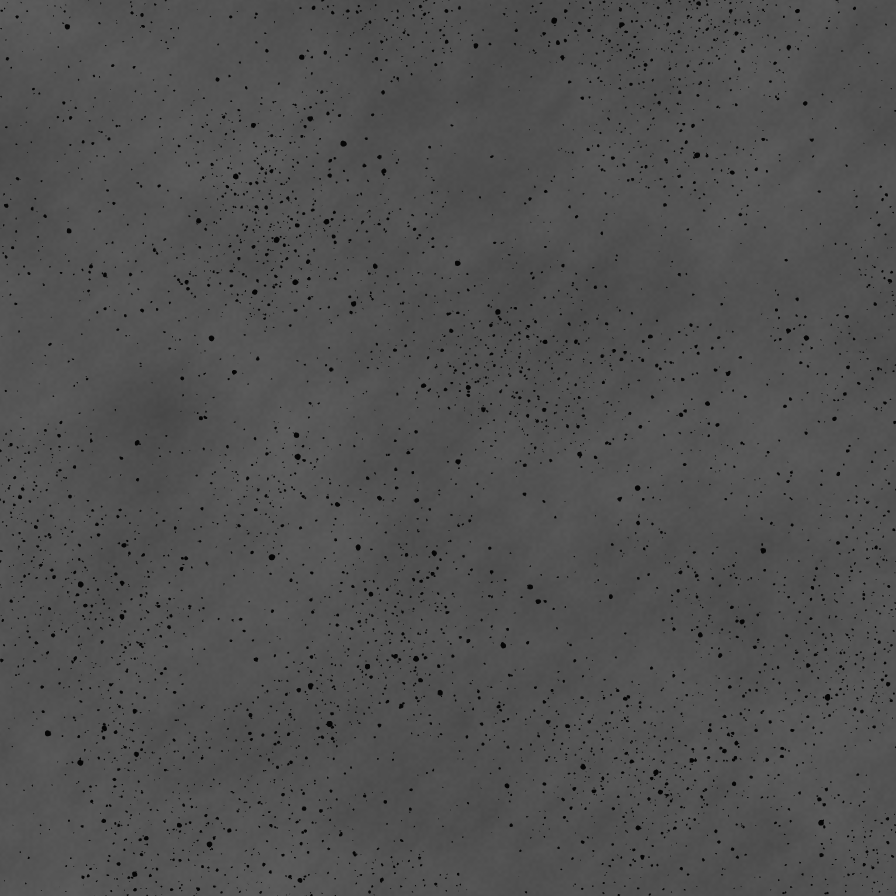
Reproduce this texture procedurally as a WebGL 2 fragment shader.

```glsl
#version 300 es
precision highp float;
precision highp int;

uniform vec2 u_resolution;
out vec4 fragColor;

// Integer hash: four random values in 0..1 per lattice cell
vec4 hash4(vec2 cell, int seed) {
  uvec4 v = uvec4(ivec4(ivec2(cell), seed, seed * 7 + 3));
  v = v * 1664525u + 1013904223u;
  v += v.yzxy * v.wxyz;
  v ^= v >> 16u;
  v += v.yzxy * v.wxyz;
  v ^= v >> 16u;
  return vec4(v >> 8u) / 16777216.0;
}

float valueNoise(vec2 p, int seed) {
  vec2 i = floor(p), f = fract(p);
  f = f * f * (3.0 - 2.0 * f);
  float low = mix(hash4(i, seed).x, hash4(i + vec2(1, 0), seed).x, f.x);
  float high = mix(hash4(i + vec2(0, 1), seed).x, hash4(i + vec2(1, 1), seed).x, f.x);
  return mix(low, high, f.y);
}

float fbm(vec2 p, int octaves, int seed) {
  float sum = 0.0, amplitude = 0.5, total = 0.0;
  for (int i = 0; i < octaves; i++) {
    sum += amplitude * valueNoise(p, seed + i);
    total += amplitude;
    amplitude *= 0.55;
    p = mat2(1.6, 1.2, -1.2, 1.6) * p + 7.3;
  }
  return sum / total;
}

// Coverage by round pits scattered in clumps, one candidate per grid cell
float pits(vec2 p, float cells, float share, vec2 radii, float pixel, int seed) {
  float coverage = 0.0;
  vec2 home = floor(p * cells);
  for (int y = -1; y <= 1; y++) {
    for (int x = -1; x <= 1; x++) {
      vec2 cell = home + vec2(x, y);
      vec4 rnd = hash4(cell, seed);
      float clump = smoothstep(0.2, 0.8, fbm(cell / cells * 7.0 + 3.0, 2, 40));
      if (rnd.z < share * (0.15 + 1.7 * clump)) {
        float radius = mix(radii.x, radii.y, rnd.w * rnd.w);
        float dist = length(p - (cell + rnd.xy) / cells) - radius;
        coverage = max(coverage, clamp(0.5 - dist / pixel, 0.0, 1.0));
      }
    }
  }
  return coverage;
}

void main() {
  float pixel = 1.0 / min(u_resolution.x, u_resolution.y);
  vec2 p = gl_FragCoord.xy * pixel;

  // Cloudy stone with faint diagonal smears and fine grain
  float shade = 0.322;
  shade += 0.085 * (fbm(p * 6.0, 6, 1) - 0.5);
  vec2 smear = vec2(p.x + p.y, (p.y - p.x) * 2.2);
  shade += 0.035 * (fbm(smear * 14.0 + 20.0, 3, 11) - 0.5);
  shade += 0.016 * (valueNoise(p * 260.0, 21) - 0.5);

  // Slightly ragged pit outlines
  vec2 wobble = vec2(valueNoise(p * 330.0, 31), valueNoise(p * 330.0, 32)) - 0.5;
  vec2 q = p + 0.0013 * wobble;

  float hole = pits(q, 38.0, 0.30, vec2(0.0017, 0.0034), pixel, 51);
  hole = max(hole, pits(q, 75.0, 0.38, vec2(0.0010, 0.0019), pixel, 52));
  hole = max(hole, pits(q, 125.0, 0.32, vec2(0.0004, 0.0011), pixel, 53));

  fragColor = vec4(vec3(mix(shade, 0.025, hole)), 1.0);
}
```
